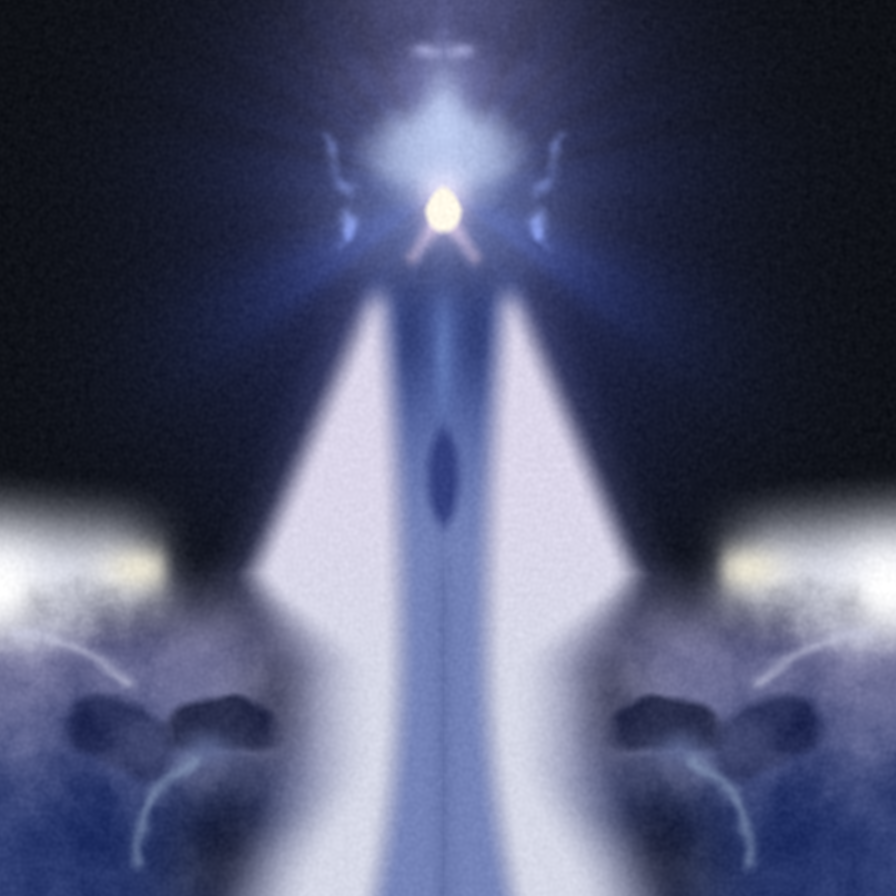
Write a Shadertoy shader that draws this background.

```glsl
// Mirrored dream scene: a glowing lamp above two pale sails, with misty blue undergrowth.

vec2 hashGradient(vec2 cell) {
    vec2 k = vec2(dot(cell, vec2(127.1, 311.7)), dot(cell, vec2(269.5, 183.3)));
    return 2.0 * fract(sin(k) * 43758.5) - 1.0;
}

float gradientNoise(vec2 p) {
    vec2 i = floor(p), f = fract(p);
    vec2 u = f * f * f * (f * (f * 6.0 - 15.0) + 10.0);
    float low = mix(dot(hashGradient(i), f),
                    dot(hashGradient(i + vec2(1, 0)), f - vec2(1, 0)), u.x);
    float high = mix(dot(hashGradient(i + vec2(0, 1)), f - vec2(0, 1)),
                     dot(hashGradient(i + 1.0), f - 1.0), u.x);
    return mix(low, high, u.y);
}

float fbm(vec2 p) {
    float sum = 0.0, amp = 0.5;
    for (int i = 0; i < 5; i++) {
        sum += amp * gradientNoise(p);
        p = p * 2.03 + 7.1;
        amp *= 0.55;
    }
    return sum;
}

float glow(vec2 p, vec2 center, vec2 radius) {
    vec2 q = (p - center) / radius;
    return exp(-dot(q, q));
}

float below(float edge, float soft, float v) {
    return 1.0 - smoothstep(edge - soft, edge + soft, v);
}

// Soft stroke along a quadratic curve.
float stroke(vec2 p, vec2 a, vec2 b, vec2 c, float width) {
    float d = 1.0;
    vec2 last = a;
    for (int i = 1; i <= 10; i++) {
        float t = float(i) / 10.0;
        vec2 next = mix(mix(a, b, t), mix(b, c, t), t);
        vec2 seg = next - last, rel = p - last;
        d = min(d, length(rel - seg * clamp(dot(rel, seg) / dot(seg, seg), 0.0, 1.0)));
        last = next;
    }
    return exp(-d * d / (width * width));
}

float cap(vec2 p, vec2 center, vec2 radius, float angle) {
    vec2 q = p - center;
    q = vec2(cos(angle) * q.x + sin(angle) * q.y, cos(angle) * q.y - sin(angle) * q.x);
    q.y += 3.0 * q.x * q.x;
    return below(1.0, 0.22, pow(dot(pow(abs(q / radius), vec2(2.8)), vec2(1)), 0.36));
}

void mainImage(out vec4 fragColor, in vec2 fragCoord) {
    vec2 uv = fragCoord / iResolution.xy;
    vec2 p = vec2(abs(uv.x - 0.495), uv.y);
    float mist = fbm(p * 9.0);
    vec2 warped = p + 0.010 * vec2(gradientNoise(p * 30.0), gradientNoise(p * 30.0 + 9.0));

    // Night, blue haze and rays
    vec3 col = vec3(0.055, 0.065, 0.085);
    col = mix(col, vec3(0.13, 0.16, 0.34), glow(p, vec2(0.0, 0.65), vec2(0.27, 0.30)));
    col = mix(col, vec3(0.17, 0.18, 0.32), 0.8 * glow(p, vec2(0.0, 0.90), vec2(0.22, 0.25)));
    col = mix(col, vec3(0.41, 0.42, 0.62), (0.85 + 0.8 * mist) * glow(p, vec2(0.0, 0.92), vec2(0.12, 0.22)));
    vec2 ray = p - vec2(0.0, 0.79);
    float angle = atan(ray.x, -ray.y), reach = exp(-dot(ray, ray) / 0.075);
    float beams = exp(-pow((angle - 1.02) / 0.20, 2.0)) + 0.35 * exp(-pow((angle - 1.62) / 0.12, 2.0));
    col += vec3(0.05, 0.08, 0.19) * reach * (beams + 0.5 * gradientNoise(vec2(angle * 7.0, 2.3)));

    // Lamp halo and spire
    col = mix(col, vec3(0.41, 0.48, 0.71), 0.85 * glow(p, vec2(0.0, 0.765), vec2(0.115, 0.085)));
    float halo = below(0.065, 0.035, length((warped - vec2(0.0, 0.83)) * vec2(0.9, 1.3)));
    col = mix(col, vec3(0.74, 0.80, 0.94), 0.85 * halo);
    col = mix(col, vec3(0.77, 0.83, 0.97), 0.75 * glow(p, vec2(0.0, 0.87), vec2(0.022, 0.055)));
    col += (0.25 + 0.3 * mist) * glow(warped, vec2(0.02, 0.945), vec2(0.016, 0.010));
    float flicker = smoothstep(-0.25, 0.35, gradientNoise(p * 42.0));
    col += vec3(0.24, 0.27, 0.34) * flicker * stroke(warped, vec2(0.127, 0.84), vec2(0.10, 0.80), vec2(0.108, 0.73), 0.010);

    // Undergrowth mist
    vec3 ground = mix(vec3(0.17, 0.23, 0.44), vec3(0.46, 0.46, 0.61), smoothstep(0.05, 0.31, p.y + 0.12 * mist));
    ground = mix(ground, vec3(0.10, 0.11, 0.17), 0.8 * glow(p, vec2(0.235, 0.03), vec2(0.075, 0.11)));
    ground = mix(ground, vec3(0.33, 0.33, 0.40), 0.7 * glow(p, vec2(0.18, 0.22), vec2(0.05, 0.09)));
    ground += 0.25 * mist;
    col = mix(col, ground, below(0.325, 0.065, p.y));

    // Bright cloud bank
    float cloud = smoothstep(0.255, 0.36, p.y + 0.10 * mist) * below(0.412, 0.06, p.y - 0.1 * (p.x - 0.38));
    col = mix(col, vec3(0.84, 0.85, 0.90), cloud * smoothstep(0.27, 0.38, p.x));
    col = mix(col, vec3(0.95, 0.93, 0.85), 0.9 * glow(p, vec2(0.34, 0.365), vec2(0.040, 0.025)) * smoothstep(0.295, 0.32, p.x));
    col = mix(col, vec3(1.0), glow(p, vec2(0.495, 0.345), vec2(0.045, 0.05)));

    // Caps, stems and wisps
    col = mix(col, vec3(0.16, 0.19, 0.35) + 0.3 * mist, 0.85 * cap(warped, vec2(0.357, 0.180), vec2(0.062, 0.036), 0.45));
    col = mix(col, vec3(0.11, 0.13, 0.25) + 0.25 * mist, 0.92 * cap(warped, vec2(0.248, 0.194), vec2(0.062, 0.029), 0.0));
    col = mix(col, vec3(0.37, 0.42, 0.59), 0.75 * glow(p, vec2(0.265, 0.165), vec2(0.03, 0.018)));
    float stem = stroke(warped, vec2(0.28, 0.15), vec2(0.345, 0.11), vec2(0.341, 0.04), 0.008);
    col = mix(col, vec3(0.50, 0.57, 0.70), (0.6 + 0.6 * mist) * stem);
    float wisp = stroke(warped, vec2(0.475, 0.29), vec2(0.41, 0.295), vec2(0.35, 0.24), 0.008);
    col = mix(col, vec3(0.76, 0.77, 0.86), (0.6 + 0.6 * mist) * wisp);

    // Central column with its dark spindle
    float bend = p.y - 0.28;
    float inner = 0.047 + (bend > 0.0 ? 0.13 : 0.35) * bend * bend;
    vec3 column = mix(vec3(0.46, 0.52, 0.73), vec3(0.29, 0.36, 0.61), smoothstep(0.36, 0.64, p.y));
    column = mix(column, vec3(0.17, 0.22, 0.43), 0.75 * glow(p, vec2(0.037, 0.63), vec2(0.022, 0.07)));
    column = mix(column, vec3(0.40, 0.50, 0.74), 0.7 * glow(p, vec2(0.0, 0.60), vec2(0.010, 0.07)));
    float spindle = 0.017 * smoothstep(0.38, 0.46, p.y) * below(0.515, 0.04, p.y);
    column = mix(column, vec3(0.18, 0.23, 0.48), 0.9 * below(spindle, 0.010, p.x) * smoothstep(0.0, 0.012, spindle));
    column -= 0.07 * exp(-p.x / 0.010) * below(0.38, 0.05, p.y);
    col = mix(col, column, below(inner + 0.02, 0.02, p.x) * below(0.68, 0.04, p.y));

    // Pale sails, soft above and blurred below
    float hem = 0.142 + 0.075 * smoothstep(0.25, 0.37, p.y) + 0.07 * below(0.07, 0.09, p.y);
    float outer = min(0.083 + 0.43 * (0.67 - p.y), hem);
    float soft = mix(0.062, 0.022, smoothstep(0.25, 0.38, p.y));
    float sail = smoothstep(inner - 0.020, inner + 0.022, p.x) * below(0.672, 0.024, p.y);
    col = mix(col, vec3(0.38, 0.39, 0.58), 0.6 * sail * below(outer + 0.012, soft + 0.026, p.x));
    vec3 cloth = mix(vec3(0.84, 0.85, 0.91), vec3(0.86, 0.84, 0.92), smoothstep(0.2, 0.5, p.y));
    col = mix(col, cloth, sail * below(outer - 0.004, soft, p.x));

    // Lamp legs and glowing core
    col += vec3(0.24, 0.18, 0.14) * stroke(p, vec2(0.008, 0.75), vec2(0.02, 0.735), vec2(0.034, 0.713), 0.009);
    col += vec3(0.36, 0.25, 0.16) * glow(p, vec2(0.0, 0.768), vec2(0.028, 0.034));
    float egg = length((p - vec2(0.0, 0.766)) / vec2(0.02 - 0.25 * max(p.y - 0.766, 0.0), 0.025));
    col = mix(col, vec3(1.0, 0.98, 0.92), below(1.0, 0.22, egg));

    // Fine grain
    col += 0.035 * gradientNoise(uv * 180.0) + 0.025 * gradientNoise(uv * 97.0 + 3.0);
    fragColor = vec4(clamp(col, 0.0, 1.0), 1.0);
}
```
